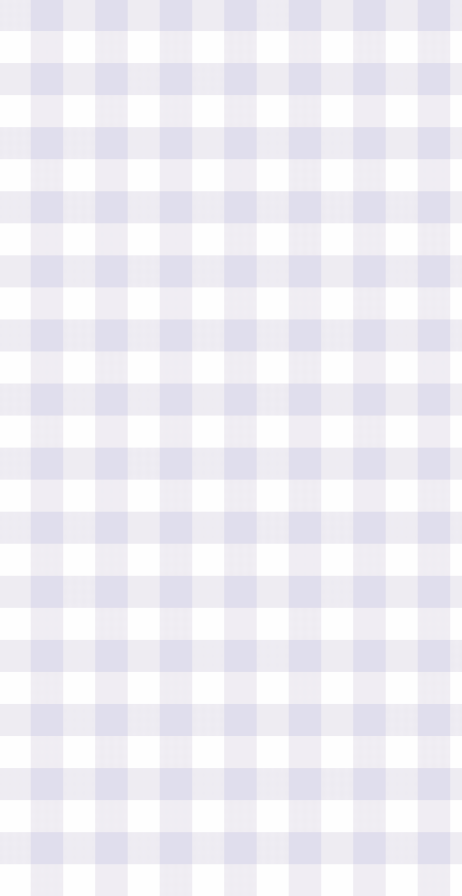
Give the GLSL for this pattern, as a Shadertoy shader.

```glsl
// Pale lavender gingham: two sets of evenly spaced bands cross at right angles.
// Band coverage is antialiased per axis, then blended into white, single and
// crossed squares, with a barely visible woven grain on the single squares.

float hash(vec2 p) {
    return fract(sin(dot(p, vec2(127.1, 311.7))) * 43758.5453);
}

// Coverage of bands filling the first half of each unit period, per axis
vec2 bandCoverage(vec2 p, vec2 pixel) {
    vec2 fromCentre = abs(fract(p + 0.25) - 0.5);
    return clamp((vec2(0.252, 0.25) - fromCentre) / pixel + 0.5, 0.0, 1.0);
}

void mainImage(out vec4 fragColor, in vec2 fragCoord) {
    vec2 uv = fragCoord / iResolution.xy;
    uv.y = 1.0 - uv.y;

    // Gingham space: one unit per repeat, measured from the top left
    vec2 repeats = vec2(7.163, 13.98);
    vec2 p = uv * repeats - vec2(0.478, -0.016);
    vec2 band = bandCoverage(p, repeats / iResolution.xy);

    // Cloth, upright band, level band and their crossing
    vec3 cloth = vec3(0.995);
    vec3 upright = vec3(0.94, 0.93, 0.953);
    vec3 level = vec3(0.933, 0.925, 0.95);
    vec3 crossing = vec3(0.88, 0.87, 0.928);
    vec3 color = mix(mix(cloth, upright, band.x),
                     mix(level, crossing, band.x), band.y);

    // Faint threads, varying in strength from square to square
    float single = band.x + band.y - 2.0 * band.x * band.y;
    vec2 thread = sin(p * 6.2832 * 7.0);
    float strength = hash(floor(p * 2.0));
    color += single * 0.003 * strength * (thread.x + 0.5 * thread.y);

    fragColor = vec4(color, 1.0);
}
```
